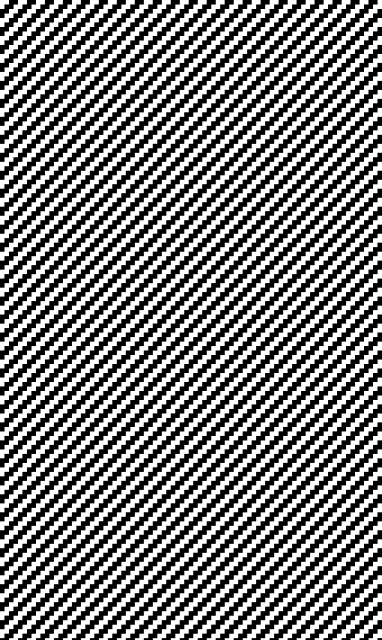
Write a WebGL 1 fragment shader that draws this pattern.

```glsl
precision highp float;
// Black and white 2/2 twill: stepped diagonal stripes rising to the right.

uniform vec2 u_resolution;

const float CELLS_ACROSS = 85.0;  // square cells over the canvas width
const float REPEAT = 4.0;         // cells in one repeat
const float WHITE_RUN = 2.0;      // white cells in one repeat
const float EDGE_GAMMA = 1.17;    // tone of the partly covered edges
const vec3 BLACK = vec3(0.0);
const vec3 WHITE = vec3(1.0);

// Total white length from 0 to x along a row.
float whiteLength(float x, float period, float run) {
  float repeats = floor(x / period);
  return repeats * run + min(x - repeats * period, run);
}

// White share of a span centred on x; each row steps one cell left.
float rowCoverage(float x, float row, float span) {
  float start = x + mod(row, REPEAT) - 0.5 * span;
  float white = whiteLength(start + span, REPEAT, WHITE_RUN)
              - whiteLength(start, REPEAT, WHITE_RUN);
  return white / span;
}

// White share of a square footprint, blended over the two rows it meets.
float twillCoverage(vec2 p, float span) {
  float top = p.y - 0.5 * span;
  float row = floor(top);
  float lowerShare = clamp((top + span - row - 1.0) / span, 0.0, 1.0);
  return mix(rowCoverage(p.x, row, span),
             rowCoverage(p.x, row + 1.0, span), lowerShare);
}

void main() {
  // Cell coordinates, with rows counted down from the top edge.
  float pixelSpan = CELLS_ACROSS / u_resolution.x;
  vec2 fromTopLeft = vec2(gl_FragCoord.x, u_resolution.y - gl_FragCoord.y);
  float white = clamp(twillCoverage(fromTopLeft * pixelSpan, pixelSpan), 0.0, 1.0);

  gl_FragColor = vec4(mix(BLACK, WHITE, pow(white, EDGE_GAMMA)), 1.0);
}
```
